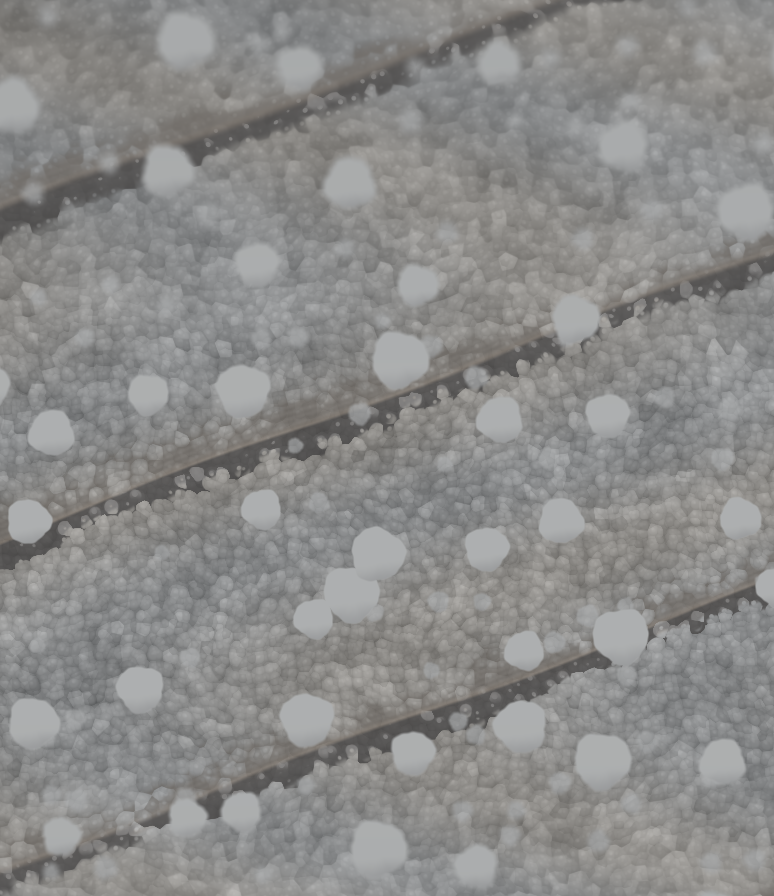
This texture is drawn by a WebGL 1 fragment shader. Its source:

```glsl
precision highp float;
// Hailstones and fine ice grains lying on slanted wooden planks, with shallow focus.
uniform vec2 u_resolution;

const float PLANK_SLOPE = 0.375;
const float PLANK_PERIOD = 0.369;
const float GAP_OFFSET = 0.017;
const float FOCUS_HEIGHT = 0.37;
const float GRAIN_FREQ = 66.0;
const float STONE_CELL = 0.122;
const float STONE_RADIUS = 0.0265;
const float STONE_SHARE = 0.68;
const float PEBBLE_CELL = 0.075;
const float PEBBLE_RADIUS = 0.0105;
const float PEBBLE_SHARE = 0.42;
const vec3 ICE = vec3(0.543, 0.542, 0.537);
const vec3 WOOD = vec3(0.465, 0.448, 0.430);
const vec3 WORN_EDGE = vec3(0.520, 0.485, 0.450);
const vec3 GAP_DARK = vec3(0.335, 0.330, 0.328);
const vec3 STONE_LIT = vec3(0.680, 0.688, 0.690);
const vec3 STONE_SHADE = vec3(0.600, 0.606, 0.612);

vec2 hash2(vec2 c) {
  vec3 q = fract(c.xyx * vec3(0.1031, 0.1030, 0.0973));
  q += dot(q, q.yzx + 33.33);
  return fract((q.xx + q.yz) * q.zy);
}

// Cellular noise of lit beads, about -0.5 to 0.9; low crispness blurs it.
float grains(vec2 p, float crispness) {
  vec2 id = floor(p);
  float sum = 0.0, weights = 0.0, nearest = 4.0;
  for (int j = -1; j <= 1; j++) {
    for (int i = -1; i <= 1; i++) {
      vec2 cell = id + vec2(float(i), float(j));
      vec2 d = p - cell - 0.12 - 0.76 * hash2(cell);
      vec2 look = hash2(cell + 57.0);
      float d2 = dot(d, d);
      float w = exp(-crispness * d2);
      float tone = look.x - 0.5 + 0.45 * pow(look.y, 6.0);
      float glint = 0.35 * smoothstep(0.25, 0.05, length(d - vec2(-0.05, 0.16)));
      sum += w * (tone + 0.35 * d.y + glint);
      weights += w;
      nearest = min(nearest, d2);
    }
  }
  float crease = smoothstep(0.12, 0.5, nearest) * smoothstep(4.0, 40.0, crispness);
  return sum / max(weights, 1e-9) - 0.55 * crease;
}

// Lumpy scattered stones: x is coverage, y is how brightly the side is lit.
vec2 stones(vec2 p, float size, float radius, float share, float softness, float seed) {
  vec2 id = floor(p / size);
  vec2 result = vec2(0.0, 1.0);
  for (int j = -1; j <= 1; j++) {
    for (int i = -1; i <= 1; i++) {
      vec2 cell = id + vec2(float(i), float(j));
      vec2 look = hash2(cell + seed);
      vec2 d = p - size * (cell + 0.08 + 0.84 * hash2(cell + seed + 19.0));
      float angle = atan(d.y, d.x);
      float lump = 1.0 + 0.06 * sin(3.0 * angle + 40.0 * look.y)
                 + 0.035 * sin(5.0 * angle + 23.0 * look.y)
                 + 0.012 * sin(13.0 * angle);
      float r = radius * lump * (0.78 + 0.42 * look.y);
      float cover = smoothstep(softness, -softness, length(d) - r) * step(look.x, share);
      float lit = smoothstep(-1.15, -0.25, d.y / r - 0.15 * d.x / r);
      result = vec2(max(result.x, cover), mix(result.y, lit, cover));
    }
  }
  return result;
}

void main() {
  vec2 p = gl_FragCoord.xy / u_resolution.y;
  float blur = smoothstep(0.08, 0.62, abs(p.y - FOCUS_HEIGHT));
  float crispness = mix(48.0, 7.0, sqrt(blur));

  // Bed of ice: fine beads, smaller beads between, broad drifts.
  vec2 q = p * GRAIN_FREQ + 0.25 * sin(p.yx * 31.0);
  float fine = grains(q, crispness);
  float tiny = grains(q * 1.63 + 71.0, crispness);
  float drift = grains(p * vec2(13.0, 19.0) + 7.0, 5.0);
  float bed = 0.085 * fine + 0.055 * tiny * (1.0 - 0.5 * blur) + 0.065 * drift;
  float dim = 0.045 * smoothstep(0.55, 1.0, p.y) * (1.0 - p.x);
  vec3 color = ICE + bed - dim;
  color += vec3(0.008, 0.0, -0.010) * sin(9.0 * p.x + 4.0 * sin(7.0 * p.y));

  // Planks: signed height above the nearest gap.
  float v = p.y - PLANK_SLOPE * p.x - GAP_OFFSET + 0.004 * sin(11.0 * p.x + 5.0 * p.y);
  float g = mod(v + 0.5 * PLANK_PERIOD, PLANK_PERIOD) - 0.5 * PLANK_PERIOD;
  float soft = mix(0.002, 0.008, blur);
  float streak = 0.012 * sin(g * 900.0 + 3.0 * sin(p.x * 17.0)) * (1.0 - blur);
  float bare = smoothstep(-0.004, 0.004, g)
             * (1.0 - smoothstep(0.016, 0.050, g + 0.022 * fine + 0.025 * drift));
  vec3 wood = mix(WORN_EDGE, WOOD, smoothstep(0.008, 0.020, g)) + streak + 0.25 * bed;
  color = mix(color, wood, 0.85 * bare);

  // Dark gap: clean upper edge, grains spilling over the lower one.
  float lower = -0.016 + 0.012 * fine + 0.016 * drift;
  float gap = smoothstep(lower - soft, lower + soft, g)
            * (1.0 - smoothstep(0.010 - soft, 0.010 + soft, g));
  float fallen = smoothstep(0.28, 0.55, fine + 0.3 * drift);
  color = mix(color, GAP_DARK + 0.35 * bed + 0.14 * fallen, 0.94 * gap);

  // Small pale pebbles, then the large hailstones.
  float edge = mix(0.0014, 0.0075, blur);
  vec2 pebble = stones(p, PEBBLE_CELL, PEBBLE_RADIUS, PEBBLE_SHARE, edge * 1.3, 131.0);
  vec3 pale = mix(STONE_SHADE, STONE_LIT, 0.55 * pebble.y) + 0.3 * bed;
  color = mix(color, pale, 0.75 * pebble.x);
  vec2 stone = stones(p, STONE_CELL, STONE_RADIUS, STONE_SHARE, edge, 5.0);
  vec3 hail = mix(STONE_SHADE, STONE_LIT, stone.y) - 0.02 * blur;
  color = mix(color, hail, stone.x);

  gl_FragColor = vec4(color, 1.0);
}
```
